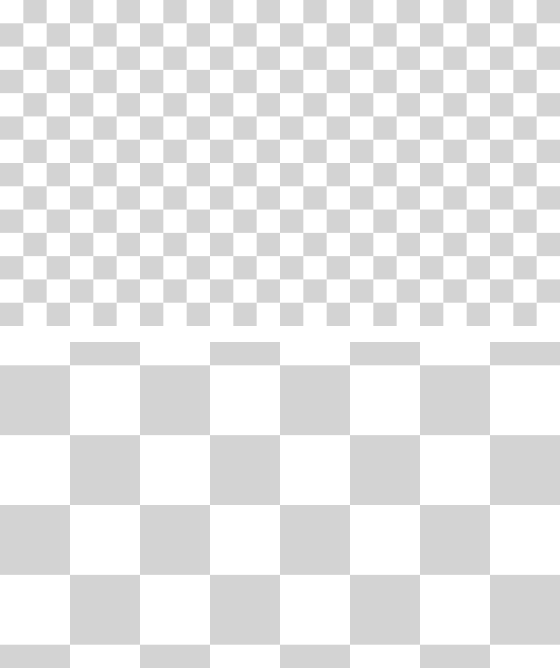
Top, the full canvas; bottom, a detail of the centre.
Reproduce this pattern procedurally as a WebGL 1 fragment shader.

```glsl
precision highp float;

uniform vec2 u_resolution;

// Signed distance to the nearest cell edge, in cells: positive in even cells
vec2 alternatingDistance(vec2 cell) {
  return 2.0 * abs(fract(cell * 0.5 - 0.25) - 0.5) - 0.5;
}

void main() {
  vec2 cellCount = vec2(24.0, 14.0);
  vec2 cell = gl_FragCoord.xy / u_resolution * cellCount;

  // Edges are blended by the share of the pixel on each side
  vec2 pixelsPerCell = u_resolution / cellCount;
  vec2 side = clamp(2.0 * alternatingDistance(cell) * pixelsPerCell, -1.0, 1.0);
  float grayCoverage = 0.5 + 0.5 * side.x * side.y;

  gl_FragColor = vec4(mix(vec3(1.0), vec3(0.828), grayCoverage), 1.0);
}
```
